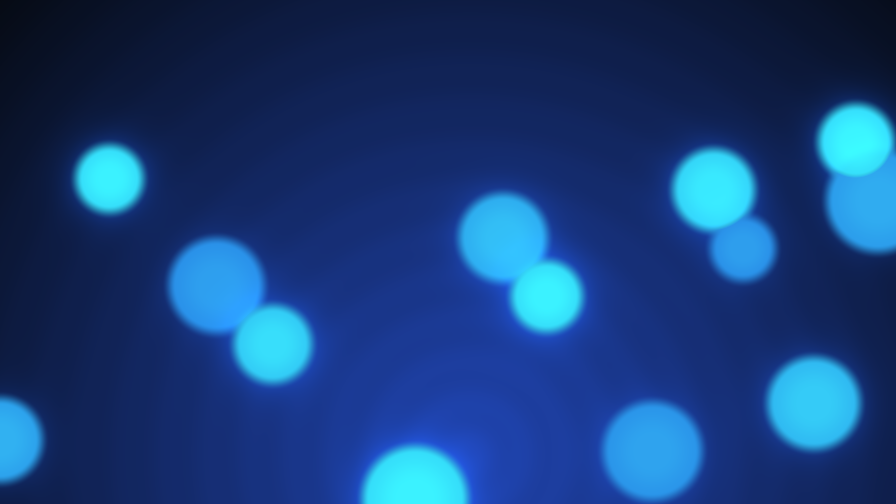
This background is drawn by a Shadertoy shader. Its source:

```glsl
// Soft cyan light discs scattered over a deep blue radial glow.

const int DISC_COUNT = 13;
const float PI = 3.14159;

// Radial backdrop with very faint concentric banding; d is in canvas heights.
vec3 backdrop(vec2 p, vec2 centre) {
    const vec3 core = vec3(0.125, 0.27, 0.70);
    const vec3 rim = vec3(0.022, 0.040, 0.075);
    float d = length(p - centre);
    float rings = 1.0 + 0.015 * sin(d * 75.0);
    return mix(core, rim, clamp(d / 1.3, 0.0, 1.0)) * rings;
}

// Low-discrepancy value in 0..1 for an index.
float sequence(float index, float stride, float start) {
    return fract(start + index * stride);
}

// Scatter site: columns crowd to the right, heights step irregularly.
vec2 site(float index, float aspect) {
    float t = index / float(DISC_COUNT - 1);
    float x = t + 0.15 * sin(PI * t);
    float y = 0.01 + 0.73 * sequence(index, 0.71, 0.16);
    return vec2(x * aspect, y);
}

// Every third disc is drawn toward its neighbour, forming overlaps.
vec2 discCentre(float index, float aspect) {
    float paired = index > 0.5 && mod(index, 3.0) < 0.5 ? 0.45 : 0.0;
    return mix(site(index, aspect), site(index - 1.0, aspect), paired);
}

// Adds one defocused disc and its halo; the brighter layer wins in overlaps.
vec3 addDisc(vec3 base, vec2 p, vec2 centre, float radius, float brightness) {
    const vec3 dimTint = vec3(0.18, 0.62, 0.93);
    const vec3 brightTint = vec3(0.23, 0.95, 1.00);
    const vec3 haloTint = vec3(0.03, 0.16, 0.42);
    const float blur = 0.014;

    float r = length(p - centre);
    float edge = r - radius;
    float cover = 1.0 - smoothstep(-blur, blur, edge);
    float halo = exp(-max(edge, 0.0) / 0.028);

    vec3 tint = mix(dimTint, brightTint, brightness);
    tint *= 1.0 - vec3(0.10, 0.09, 0.02) * smoothstep(0.3, 1.0, r / radius);
    vec3 lit = base + haloTint * halo * mix(0.25, 0.6, brightness) * (1.0 - cover);
    return mix(lit, max(lit, tint), cover);
}

void mainImage(out vec4 fragColor, in vec2 fragCoord) {
    float aspect = iResolution.x / iResolution.y;
    vec2 p = fragCoord / iResolution.y;

    vec3 colour = backdrop(p, vec2(0.525 * aspect, 0.10));

    for (int i = 0; i < DISC_COUNT; i++) {
        float index = float(i);
        float radius = mix(0.062, 0.106, sequence(index, 0.618, 0.5));
        float brightness = smoothstep(0.1, 0.75, sequence(index, 0.414, 0.3));
        colour = addDisc(colour, p, discCentre(index, aspect), radius, brightness);
    }

    fragColor = vec4(clamp(colour, 0.0, 1.0), 1.0);
}
```
